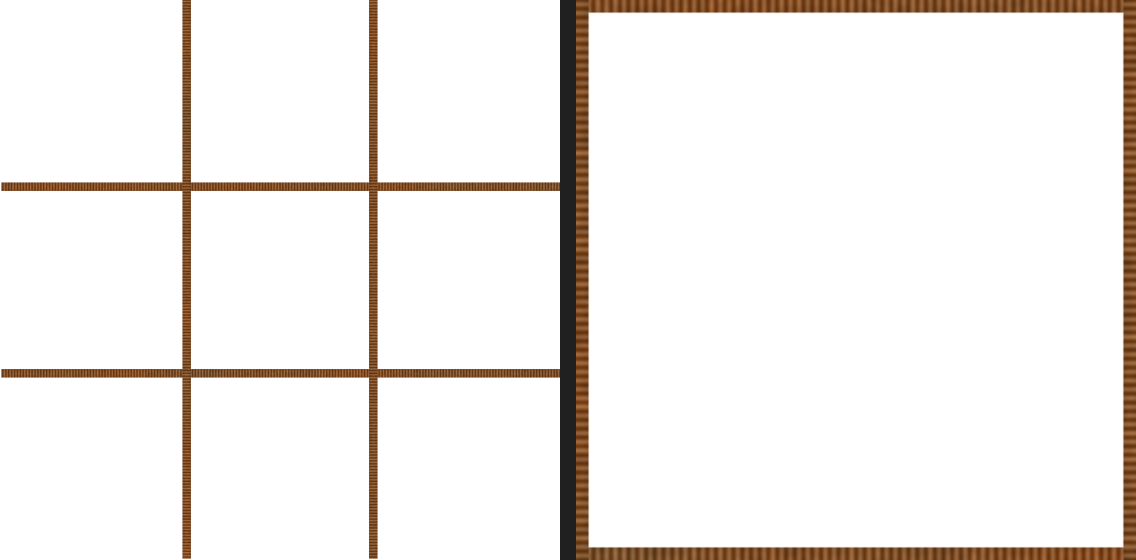
Left, the full canvas; right, a detail of the centre.
Write a Shadertoy shader that draws this pattern.

```glsl
// Thin ribbed brown strips crossing on white, dividing the canvas into three by three square panes.

const float PANES = 3.0;
const float HALF_WIDTH = 0.0075;
const float RIBS_PER_PANE = 64.0;
const float END_MARGIN = 0.0024;
const vec3 PAPER = vec3(1.0);
const vec3 GROOVE = vec3(0.40, 0.21, 0.065);
const vec3 RIDGE = vec3(0.57, 0.39, 0.235);

float hash(vec2 p) {
    vec3 q = fract(vec3(p.xyx) * 0.1031);
    q += dot(q, q.yzx + 33.33);
    return fract((q.x + q.y) * q.z);
}

vec2 gradientAt(vec2 cell) {
    float angle = 6.2832 * hash(cell);
    return vec2(cos(angle), sin(angle));
}

float gradientNoise(vec2 p) {
    vec2 i = floor(p), f = fract(p);
    vec2 u = f * f * (3.0 - 2.0 * f);
    vec2 e = vec2(0.0, 1.0);
    float low = mix(dot(gradientAt(i), f),
                    dot(gradientAt(i + e.yx), f - e.yx), u.x);
    float high = mix(dot(gradientAt(i + e.xy), f - e.xy),
                     dot(gradientAt(i + e.yy), f - e.yy), u.x);
    return mix(low, high, u.y);
}

// Coverage of a strip; p.x runs along it, p.y across it
float stripMask(vec2 p, float pixel) {
    float line = clamp(round(p.y * PANES), 1.0, PANES - 1.0) / PANES;
    float soft = max(0.5 * pixel, 0.0007);
    float side = 1.0 - smoothstep(-soft, soft, abs(p.y - line) - HALF_WIDTH);
    return side * smoothstep(-soft, soft, p.x - END_MARGIN);
}

// Ribs lie across the strip, with slow tint drift and fine grain
vec3 stripColor(vec2 p, float seed, float pixel) {
    float line = clamp(round(p.y * PANES), 1.0, PANES - 1.0);
    float across = (p.y - line / PANES) / HALF_WIDTH;
    float along = p.x * PANES * RIBS_PER_PANE;
    float ribId = floor(along);
    float visible = 1.0 - smoothstep(0.5, 1.0, PANES * RIBS_PER_PANE * pixel);
    float rib = 0.5 - 0.5 * cos(6.2832 * along) * visible;
    vec3 color = mix(GROOVE, RIDGE, rib);

    float drift = gradientNoise(vec2(p.x * 7.0, line * 5.3 + seed));
    float grain = gradientNoise(vec2(along * 0.8, across * 1.5 + seed + line * 9.0));
    float ribTone = hash(vec2(ribId, line + seed)) - 0.5;
    color += vec3(0.055, -0.012, -0.035) * drift;
    color *= 1.0 + 0.12 * grain + 0.10 * ribTone;
    return color * (1.03 - 0.09 * across * across);
}

void mainImage(out vec4 fragColor, in vec2 fragCoord) {
    vec2 uv = fragCoord / iResolution.xy;
    float pixel = 1.0 / min(iResolution.x, iResolution.y);

    // Horizontal strips first, vertical strips laid on top
    vec3 color = mix(PAPER, stripColor(uv, 2.7, pixel), stripMask(uv, pixel));
    color = mix(color, stripColor(uv.yx, 17.4, pixel), stripMask(uv.yx, pixel));
    fragColor = vec4(color, 1.0);
}
```
